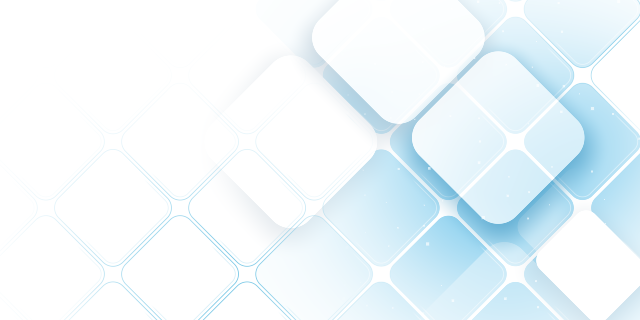
Write a WebGL 1 fragment shader that draws this background.

```glsl
precision highp float;

uniform vec2 u_resolution;

#define PITCH vec2(0.2096, 0.2070)
#define LATTICE_ORIGIN vec2(1.8203, 0.9714)
#define TILE_HALF 0.142
#define TILE_ROUND 0.044
#define CARD_HALF 0.2135
#define CARD_ROUND 0.078
#define GLOW_CENTER vec2(1.589, 0.401)
#define GLOW_RADIUS 0.43
#define LINE_WIDTH 0.0014
#define SPARK_CELL 0.085

const vec3 WHITE = vec3(1.0);
const vec3 SKY = vec3(0.58, 0.83, 0.94);
const vec3 LINE_BLUE = vec3(0.42, 0.76, 0.89);
const vec3 DEEP_SHADE = vec3(0.24, 0.58, 0.75);
const vec3 GREY_SHADE = vec3(0.50, 0.60, 0.68);

float pixel;

// Signed distance to a rounded box turned by 45 degrees
float diamond(vec2 p, vec2 halfSize, float radius) {
  vec2 q = abs(vec2(p.x + p.y, p.x - p.y) * 0.70711) - halfSize + radius;
  return length(max(q, 0.0)) + min(max(q.x, q.y), 0.0) - radius;
}

float fill(float d) {
  return 1.0 - smoothstep(-0.5 * pixel, 0.5 * pixel, d);
}

float stroke(float d) {
  return 1.0 - smoothstep(LINE_WIDTH - 0.6 * pixel, LINE_WIDTH + 0.6 * pixel, abs(d));
}

float spot(vec2 p, vec2 center, float radius) {
  vec2 q = (p - center) / radius;
  return exp(-dot(q, q));
}

vec2 hash2(vec2 p) {
  vec2 s = vec2(dot(p, vec2(127.1, 311.7)), dot(p, vec2(269.5, 183.3)));
  return fract(sin(s) * 43758.5);
}

// White sheet with a soft shadow kept outside its own outline
vec3 card(vec3 base, vec2 p, vec2 halfSize, float radius, vec2 drop,
          vec3 shade, float shadow, float opacity) {
  float body = fill(diamond(p, halfSize, radius));
  float soft = 1.0 - smoothstep(-0.055, 0.075, diamond(p - drop, halfSize, radius));
  base = mix(base, shade, soft * shadow * (1.0 - body));
  return mix(base, WHITE, body * opacity);
}

// Small square glints, one per cell
float sparkles(vec2 p) {
  vec2 id = floor(p / SPARK_CELL);
  vec2 rnd = hash2(id);
  vec2 local = (fract(p / SPARK_CELL) - 0.2 - 0.6 * rnd) * SPARK_CELL;
  float size = mix(0.0015, 0.0055, rnd.x * rnd.y);
  float d = max(abs(local.x), abs(local.y)) - size;
  return fill(d) * step(0.35, hash2(id + 7.0).x);
}

void main() {
  vec2 p = gl_FragCoord.xy / u_resolution.y;
  pixel = 1.0 / u_resolution.y;

  // Diagonal lattice of tiles
  vec2 q = (p - LATTICE_ORIGIN) / PITCH;
  vec2 id = floor(0.5 * vec2(q.x + q.y, q.x - q.y) + 0.5);
  vec2 cell = vec2(id.x + id.y, id.x - id.y);
  vec2 local = p - LATTICE_ORIGIN - cell * PITCH;
  float tile = diamond(local, vec2(TILE_HALF), TILE_ROUND);

  // Blue tile fills, deepest near the glow
  float tinted = step(-4.5, cell.x);
  if (cell.x > 0.5 && cell.y > -2.0) tinted = 0.0;
  float depth = 0.025 + 0.95 * spot(p, GLOW_CENTER, GLOW_RADIUS);
  depth += 0.22 * spot(p, vec2(1.92, 0.62), 0.22);
  depth += 0.35 * spot(p, vec2(1.09, 0.68), 0.14);
  depth *= 1.0 + 1.2 * local.y * step(cell.y, -2.5);
  vec3 color = mix(WHITE, SKY, fill(tile) * tinted * clamp(depth, 0.0, 1.0));

  // Faint sheet on the left, beneath the line work
  color = card(color, p - vec2(0.909, 0.557), vec2(CARD_HALF), CARD_ROUND,
               vec2(-0.012, -0.022), GREY_SHADE, 0.20 * smoothstep(0.6, 0.85, p.x), 1.0);

  // Thin tile outlines and their inset echo
  float ink = 0.85 * spot(p, vec2(0.70, 0.10), 0.36)
            + 0.7 * spot(p, vec2(1.90, 0.88), 0.22)
            + 0.2 * spot(p, vec2(0.35, 0.30), 0.25);
  color = mix(color, LINE_BLUE, stroke(tile) * min(ink, 1.0));
  float blueSide = smoothstep(0.95, 1.15, p.x);
  vec3 echoColor = mix(LINE_BLUE, WHITE, blueSide);
  float echoSide = smoothstep(0.0, 0.05, local.x - local.y);
  color = mix(color, echoColor, stroke(tile + 0.010) * echoSide * mix(0.3 * ink, 0.45, blueSide));

  // Ghost sheets lightening the lower tiles
  float ghost = fill(diamond(p - vec2(1.576, -0.026), vec2(CARD_HALF), CARD_ROUND))
              * smoothstep(-0.1, 0.2, p.y);
  color = mix(color, WHITE, 0.38 * ghost);
  ghost = fill(diamond(p - vec2(1.80, 0.292), vec2(TILE_HALF), TILE_ROUND));
  color = mix(color, WHITE, 0.32 * ghost * (1.0 - smoothstep(1.72, 1.82, p.x)));

  // Upper white sheet, then the glass sheet at the focus
  color = card(color, p - vec2(1.245, 0.883), vec2(CARD_HALF), CARD_ROUND,
               vec2(-0.005, -0.032), GREY_SHADE, 0.34, 0.83);
  vec2 glass = p - vec2(1.557, 0.570);
  float clarity = clamp(0.70 - 0.55 * (glass.x - 0.4 * glass.y), 0.5, 0.88);
  color = card(color, glass, vec2(CARD_HALF), CARD_ROUND,
               vec2(0.006, -0.034), DEEP_SHADE, 0.58, clarity);

  // Lower right white sheet
  color = card(color, p - vec2(1.850, 0.168), vec2(0.122, 0.148), 0.040,
               vec2(-0.004, -0.022), GREY_SHADE, 0.20, 1.0);

  float glint = sparkles(p) * smoothstep(1.0, 1.3, p.x);
  color = mix(color, WHITE, 0.65 * glint);
  gl_FragColor = vec4(color, 1.0);
}
```
